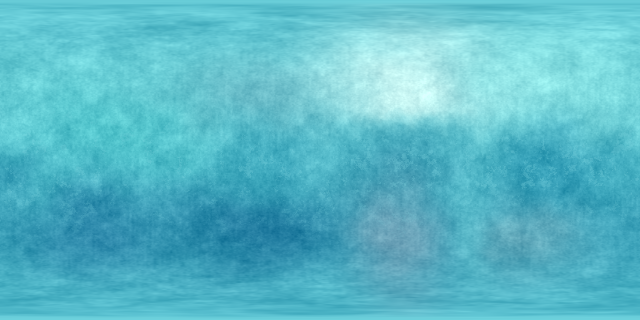
Give the GLSL for this background, as a Shadertoy shader.

```glsl
const float PI = 3.14159;

float hash(vec3 p) {
    p = fract(p * 0.1031);
    p += dot(p, p.zyx + 31.32);
    return fract((p.x + p.y) * p.z);
}

float noise(vec3 p) {
    vec3 i = floor(p), f = fract(p);
    f = f * f * (3.0 - 2.0 * f);
    vec2 e = vec2(0, 1);
    vec4 near = vec4(hash(i), hash(i + e.yxx), hash(i + e.xyx), hash(i + e.yyx));
    vec4 far = vec4(hash(i + e.xxy), hash(i + e.yxy), hash(i + e.xyy), hash(i + e.yyy));
    vec4 slab = mix(near, far, f.z);
    vec2 row = mix(slab.xz, slab.yw, f.x);
    return mix(row.x, row.y, f.y);
}

// Zero-centred layered noise
float fbm(vec3 p, float gain) {
    float sum = 0.0, amp = 0.5;
    for (int i = 0; i < 5; i++) {
        sum += amp * (noise(p) - 0.5);
        p = p * 2.03 + 17.3;
        amp *= gain;
    }
    return sum;
}

// Soft elliptical patch of pigment
vec3 wash(vec3 base, vec2 p, vec2 centre, vec2 radius, vec3 pigment, float strength) {
    vec2 d = (p - centre) / radius;
    return mix(base, pigment, strength * exp(-dot(d, d)));
}

vec3 verticalTone(float y) {
    vec3 c = mix(vec3(0.34, 0.75, 0.81), vec3(0.24, 0.64, 0.73), smoothstep(0.0, 0.25, y));
    c = mix(c, vec3(0.30, 0.72, 0.78), smoothstep(0.28, 0.52, y));
    c = mix(c, vec3(0.41, 0.81, 0.84), smoothstep(0.48, 0.72, y));
    return mix(c, vec3(0.37, 0.77, 0.82), smoothstep(0.75, 0.95, y));
}

void mainImage(out vec4 fragColor, in vec2 fragCoord) {
    vec2 p = fragCoord / iResolution.y;

    // Direction on a sphere: noise stretches sideways near both poles
    float lon = p.x * PI, lat = (p.y - 0.5) * PI;
    vec3 dir = vec3(cos(lat) * cos(lon), sin(lat), cos(lat) * sin(lon)) + 5.0;

    // Uneven borders for the large washes
    vec2 q = p + 0.14 * vec2(fbm(dir * 3.0, 0.5), fbm(dir * 3.0 + 40.0, 0.5));
    vec3 col = verticalTone(q.y);

    // Deep blue and teal areas
    col = wash(col, q, vec2(0.81, 0.28), vec2(0.24, 0.13), vec3(0.11, 0.46, 0.61), 0.85);
    col = wash(col, q, vec2(0.31, 0.27), vec2(0.20, 0.11), vec3(0.14, 0.49, 0.64), 0.75);
    col = wash(col, q, vec2(0.84, 0.53), vec2(0.17, 0.13), vec3(0.19, 0.62, 0.71), 0.7);
    col = wash(col, q, vec2(1.72, 0.47), vec2(0.20, 0.15), vec3(0.15, 0.58, 0.69), 0.85);
    col = wash(col, q, vec2(1.26, 0.48), vec2(0.19, 0.11), vec3(0.19, 0.58, 0.68), 0.75);
    col = wash(col, q, vec2(0.02, 0.46), vec2(0.08, 0.06), vec3(0.17, 0.56, 0.68), 0.6);

    // Turquoise and greyed mauve areas
    col = wash(col, q, vec2(0.38, 0.60), vec2(0.30, 0.13), vec3(0.32, 0.79, 0.81), 0.7);
    col = wash(col, q, vec2(0.81, 0.72), vec2(0.28, 0.12), vec3(0.44, 0.74, 0.79), 0.75);
    col = wash(col, q, vec2(1.24, 0.27), vec2(0.14, 0.17), vec3(0.48, 0.66, 0.74), 0.85);
    col = wash(col, q, vec2(1.64, 0.26), vec2(0.16, 0.11), vec3(0.44, 0.67, 0.73), 0.7);
    col = wash(col, q, vec2(1.48, 0.32), vec2(0.07, 0.25), vec3(0.38, 0.77, 0.82), 0.6);

    // Pale light
    col = wash(col, q, vec2(1.70, 0.75), vec2(0.32, 0.17), vec3(0.57, 0.91, 0.91), 0.85);
    col = wash(col, q, vec2(0.98, 0.51), vec2(0.09, 0.05), vec3(0.42, 0.80, 0.85), 0.6);
    float glowFloor = smoothstep(0.55, 0.67, q.y);
    col = wash(col, q, vec2(1.26, 0.73), vec2(0.24, 0.20), vec3(0.78, 0.96, 0.95), glowFloor);

    // Mottling, fine grain and faint upright fibres
    float pole = smoothstep(0.52, 0.92, abs(2.0 * p.y - 1.0));
    float mottle = fbm(dir * 5.0, 0.8);
    float grain = noise(dir * 75.0) - 0.5;
    float fibre = noise(vec3(p.x * 130.0, p.y * 22.0, 3.0)) - 0.5;
    float detail = 0.9 * mottle + 0.22 * grain + 0.16 * (1.0 - pole) * fibre;

    // Curving strands toward the poles
    float bend = p.y + 0.09 * noise(dir * 3.5);
    float strands = noise(vec3(dir.xz * 11.0, bend * 75.0)) - 0.5;
    strands += 0.7 * (noise(vec3(dir.xz * 19.0, bend * 150.0)) - 0.5);
    detail += 0.45 * pole * strands;
    col += detail * vec3(0.22, 0.19, 0.16);

    // Worn flecks across the middle
    float worn = smoothstep(0.10, 0.30, fbm(dir * 9.0 + 60.0, 0.8));
    worn *= exp(-pow((p.y - 0.47) / 0.2, 2.0));
    col = mix(col, vec3(0.50, 0.84, 0.88), 0.28 * worn);

    // Light bands along the top and bottom
    float rim = smoothstep(0.018, 0.004, min(p.y, 1.0 - p.y));
    col = mix(col, vec3(0.44, 0.83, 0.87), 0.75 * rim);

    fragColor = vec4(clamp(col, 0.0, 1.0), 1.0);
}
```
